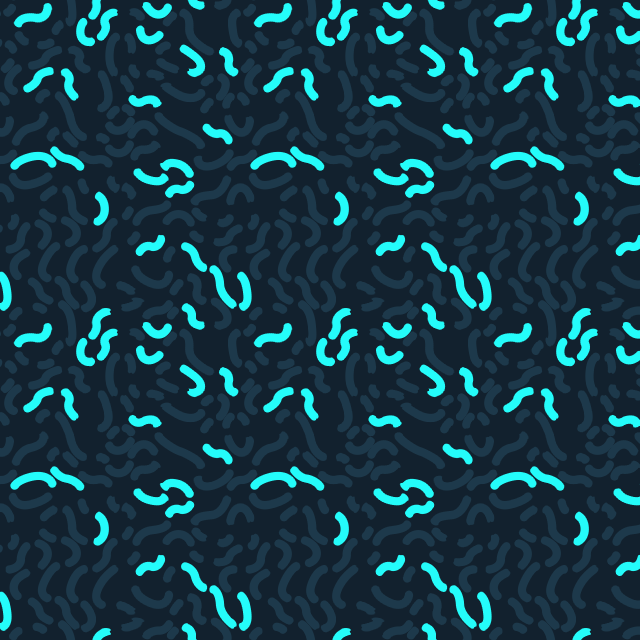
A Shadertoy shader for this pattern:

```glsl
// Seamless confetti of round-capped squiggles: dim slate strokes with a few glowing cyan ones.
// A warped grid of quarter arcs is joined in pairs into C and S curves; the block
// repeats 2 2/3 times across and twice down.

const vec2 GRID = vec2(8.0, 11.0); // arc cells in one repeat

float hash(vec2 p, float seed) {
    vec3 k = fract(p.xyx * 0.1031 + seed * 0.1379);
    k += dot(k, k.yzx + 33.33);
    return fract((k.x + k.y) * k.z);
}

float cellHash(vec2 cell, float seed) {
    return hash(mod(cell, GRID), seed);
}

float cornerSlope(vec2 lattice, vec2 offset, vec2 period, float seed) {
    float angle = 6.2832 * hash(mod(lattice, period), seed);
    return dot(vec2(cos(angle), sin(angle)), offset);
}

// Gradient noise that wraps after the given period
float gradientNoise(vec2 p, vec2 period, float seed) {
    vec2 i = floor(p), f = p - i;
    vec2 u = f * f * f * (f * (f * 6.0 - 15.0) + 10.0);
    vec2 e = vec2(1.0, 0.0);
    float low = mix(cornerSlope(i, f, period, seed),
                    cornerSlope(i + e.xy, f - e.xy, period, seed), u.x);
    float high = mix(cornerSlope(i + e.yx, f - e.yx, period, seed),
                     cornerSlope(i + e.xx, f - e.xx, period, seed), u.x);
    return mix(low, high, u.y);
}

// Whether the arcs of a cell join across its top and bottom, or its sides
bool joinsVertically(vec2 cell) {
    vec2 period = vec2(2.0, 3.0);
    return gradientNoise((cell + 0.5) / GRID * period, period, 3.0) > 0.0;
}

void mainImage(out vec4 fragColor, in vec2 fragCoord) {
    // Repeating block, bent so that the arcs vary in curvature and direction
    vec2 block = fragCoord / iResolution.y / vec2(0.375, 0.5);
    vec2 bend = vec2(4.0, 5.0);
    vec2 q = block * GRID + 0.7 * vec2(gradientNoise(block * bend, bend, 1.0),
                                       gradientNoise(block * bend, bend, 2.0));
    vec2 qx = dFdx(q), qy = dFdy(q);
    vec2 cell = floor(q), f = q - cell;

    // Nearer of the two quarter arcs, centred on opposite corners
    bool mirrored = cellHash(cell, 4.0) < 0.5;
    float across = mirrored ? 1.0 - f.x : f.x;
    vec2 corner = vec2(across + f.y < 1.0 ? 0.0 : 1.0);
    if (mirrored) corner.x = 1.0 - corner.x;
    vec2 inward = 1.0 - 2.0 * corner;
    vec2 local = (f - corner) * inward;

    // Join two arcs into one stroke and shorten the free ends
    bool vertical = joinsVertically(cell);
    vec2 axis = vertical ? vec2(0.0, 1.0) : vec2(1.0, 0.0);
    bool joined = joinsVertically(cell - inward * axis) == vertical;
    vec2 joint = cell + corner * axis;
    float kind = vertical ? 5.0 : 6.0;
    float trim = mix(0.42, 0.58, cellHash(joint, kind + 2.0));
    float start = joined && vertical ? 0.0 : trim;
    float end = joined && !vertical ? 0.0 : trim;
    float angle = clamp(atan(local.y, local.x), start, 1.5708 - end);

    // Distance in pixels, corrected for the local stretch of the bend
    vec2 away = (local - 0.5 * vec2(cos(angle), sin(angle))) * inward;
    float stretch = length(vec2(dot(qx, away), dot(qy, away)));
    float dist = dot(away, away) / max(stretch, 1e-7);
    float stroke = clamp(0.0065 * iResolution.y - dist + 0.5, 0.0, 1.0);

    // Colours
    bool glowing = joined && cellHash(joint, kind) < 0.25;
    vec3 ink = glowing ? vec3(0.14, 0.99, 0.98) : vec3(0.115, 0.225, 0.295);
    fragColor = vec4(mix(vec3(0.07, 0.13, 0.18), ink, stroke), 1.0);
}
```
